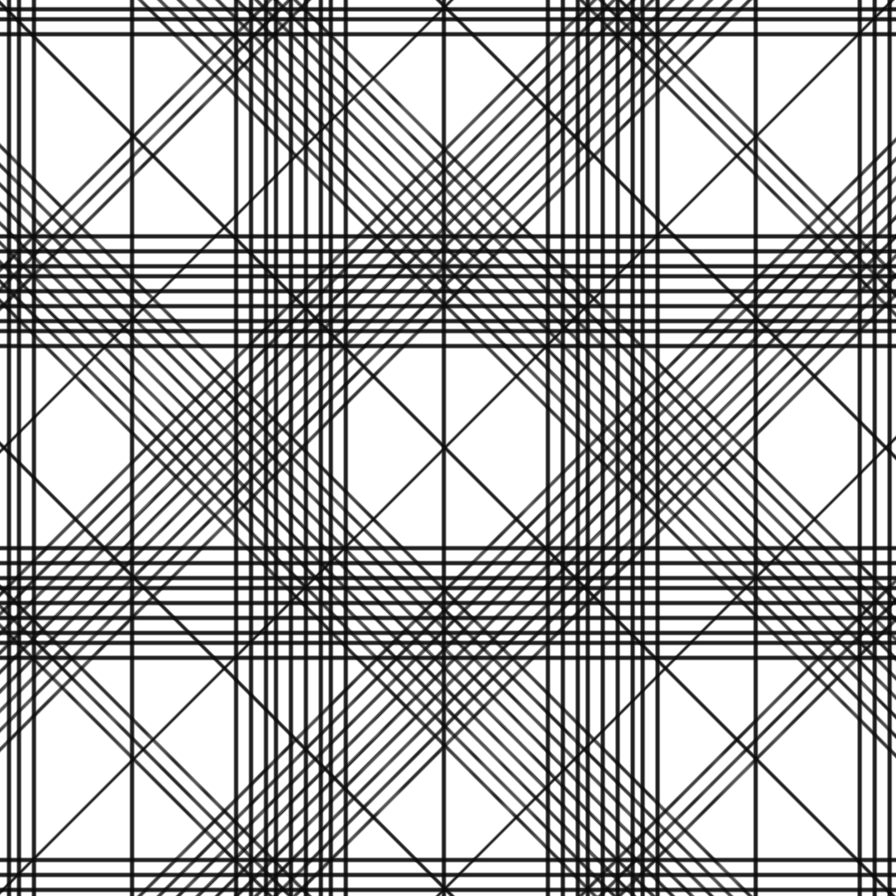
This pattern is drawn by a Shadertoy shader. Its source:

```glsl
#define PERIOD 0.348
#define BAND_HALF 0.0612
#define LINES 9
#define SNAP_STEPS 22.0
#define STRAIGHT_HALF 0.0023
#define DIAGONAL_HALF 0.0019
#define SINGLE_HALF 0.0015
#define SOFTNESS 0.0014
#define OPACITY 0.92
#define WEAR 0.25
#define CENTRE vec2(0.4987, 0.4990)
#define INK vec3(0.045)

float hash(vec2 p) {
    return fract(sin(dot(p, vec2(127.1, 311.7))) * 43758.5453);
}

// Smooth noise along a line, different for each line id
float wearNoise(float along, float id) {
    float cell = floor(along);
    float t = smoothstep(0.0, 1.0, along - cell);
    return mix(hash(vec2(cell, id)), hash(vec2(cell + 1.0, id)), t);
}

float lineCover(float dist, float halfWidth) {
    float edge = max(SOFTNESS, 0.6 / iResolution.y);
    return 1.0 - smoothstep(halfWidth - edge, halfWidth + edge, abs(dist));
}

// Light left after a repeating band of lines, offset half a period from u = 0
float bandLight(float u, float halfWidth, float opacity, bool snapped) {
    float t = (fract(u / PERIOD) - 0.5) * PERIOD;
    float light = 1.0;
    for (int i = 0; i < LINES; i++) {
        float s = float(i) / float(LINES - 1);
        if (snapped) s = floor(s * SNAP_STEPS + 0.5) / SNAP_STEPS;
        float offset = mix(-BAND_HALF, BAND_HALF, s);
        light *= 1.0 - opacity * lineCover(t - offset, halfWidth);
    }
    return light;
}

// Light left after the single line between two bands
float singleLight(float u, float halfWidth) {
    float t = (fract(u / PERIOD + 0.5) - 0.5) * PERIOD;
    return 1.0 - OPACITY * lineCover(t, halfWidth);
}

// Diagonal set, limited to one canvas width across its lines
float diagonalLight(float u, float along, float singleHalf, float seed) {
    float id = floor(u / PERIOD * 24.0) + seed;
    float opacity = OPACITY * (1.0 - WEAR * wearNoise(along * 60.0, id));
    float light = bandLight(u, DIAGONAL_HALF, opacity, false)
                * singleLight(u, singleHalf);
    return mix(1.0, light, step(abs(u), 0.5));
}

void mainImage(out vec4 fragColor, in vec2 fragCoord) {
    vec2 uv = fragCoord / iResolution.xy;
    vec2 p = vec2(uv.x, 1.0 - uv.y) - CENTRE;

    // Upright and level lines
    float light = bandLight(p.x, STRAIGHT_HALF, OPACITY, true);
    light *= singleLight(p.x + 0.0033, STRAIGHT_HALF);
    light *= bandLight(p.y, STRAIGHT_HALF, OPACITY, true);

    // Two crossing diagonal sets, the falling one a little heavier
    vec2 d = vec2(p.x - p.y, p.x + p.y) * inversesqrt(2.0);
    light *= diagonalLight(d.x + 0.002, d.y, DIAGONAL_HALF, 17.0);
    light *= diagonalLight(d.y + 0.001, d.x, SINGLE_HALF, 91.0);

    fragColor = vec4(mix(INK, vec3(1.0), light), 1.0);
}
```
